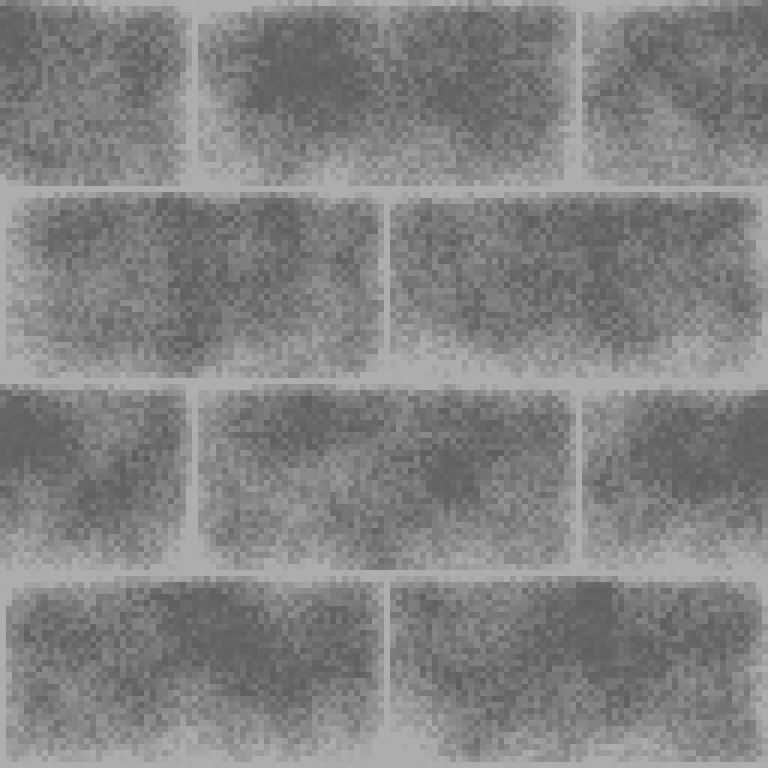
A WebGL 2 fragment shader for this texture:

```glsl
#version 300 es
precision highp float;
// Weathered grey brick wall in running bond, drawn as coarse square grains.

uniform vec2 u_resolution;
out vec4 outColor;

const float GRAINS = 128.0;              // grains across the canvas
const vec2 BRICKS = vec2(2.0, 4.0);      // whole bricks across and down
const vec3 STONE = vec3(0.39);
const vec3 MORTAR = vec3(0.68);
const float JOINT = 1.0;                 // joint width, in grains
const vec2 WEAR_NEAR = vec2(0.60, 0.50); // wear at left and bottom edges
const vec2 WEAR_FAR = vec2(1.00, 1.30);  // wear at right and top edges
const vec2 REACH_NEAR = vec2(5.5, 5.0);  // wear falloff, in grains
const vec2 REACH_FAR = vec2(2.4, 1.6);
const float BASE_DUST = 0.06;
const float LOW_DUST = 0.26;             // extra dust low on each brick
const float PATCHES = 0.55;
const float SPECKLE = 0.43;
const float FINE_GRAIN = 0.035;
const float TAU = 6.2831853;

// Integer hash of a grid cell, from 0 to 1
float hash(vec2 cell, float seed) {
    uvec3 q = uvec3(cell, seed) * uvec3(1597u, 3812u, 2741u) + 977u;
    uint h = q.x ^ (q.y * 747796u) ^ (q.z * 289133u);
    h = (h ^ (h >> 15u)) * 739981u;
    h = (h ^ (h >> 13u)) * 915527u;
    return float((h ^ (h >> 16u)) & 65535u) / 65535.0;
}

float slope(vec2 cell, vec2 offset, float period, float seed) {
    float angle = TAU * hash(mod(cell, period), seed);
    return dot(vec2(cos(angle), sin(angle)), offset);
}

// Gradient noise that wraps after a whole number of cells
float gradientNoise(vec2 p, float period, float seed) {
    vec2 i = floor(p), f = p - i;
    vec2 w = f * f * f * (f * (f * 6.0 - 15.0) + 10.0);
    vec2 e = vec2(1.0, 0.0);
    float low = mix(slope(i, f, period, seed),
                    slope(i + e.xy, f - e.xy, period, seed), w.x);
    float high = mix(slope(i + e.yx, f - e.yx, period, seed),
                     slope(i + e.xx, f - e.xx, period, seed), w.x);
    return mix(low, high, w.y);
}

// Broad dust patches in two octaves
float patches(vec2 uv) {
    return gradientNoise(uv * 8.0 + 0.37, 8.0, 3.0)
         + 0.55 * gradientNoise(uv * 16.0 + 0.61, 16.0, 8.0);
}

vec3 wall(vec2 uv) {
    vec2 grain = mod(floor(uv * GRAINS), GRAINS);
    vec2 size = GRAINS / BRICKS;

    // Position inside a brick, with alternate rows shifted by half
    float row = floor(grain.y / size.y);
    vec2 local = mod(grain + vec2(0.5 * size.x * mod(row, 2.0), 0.0), size);
    if (min(local.x, local.y) < JOINT) {
        return MORTAR + 0.012 * (hash(grain, 21.0) - 0.5);
    }

    // Worn edges, wider at the left and bottom, fading into the joints
    vec2 wear = WEAR_NEAR * exp(-local / REACH_NEAR)
              + WEAR_FAR * exp(-(size - local) / REACH_FAR);
    float dust = BASE_DUST + LOW_DUST * (1.0 - local.y / size.y);
    dust += wear.x + wear.y;
    dust += PATCHES * patches((grain + 0.5) / GRAINS);

    // Grain-sized speckle
    dust += SPECKLE * (hash(grain, 13.0) - 0.5);
    dust = clamp(dust, 0.0, 1.0);
    float fine = FINE_GRAIN * (1.0 - dust) * (hash(grain, 17.0) - 0.5);
    return mix(STONE, MORTAR, dust) + fine;
}

void main() {
    // Four samples per pixel smooth the grain edges at any size
    vec3 color = vec3(0.0);
    for (int i = 0; i < 4; i++) {
        vec2 shift = vec2(i & 1, i >> 1) * 0.5 - 0.25;
        color += wall((gl_FragCoord.xy + shift) / u_resolution);
    }
    outColor = vec4(color * 0.25, 1.0);
}
```
